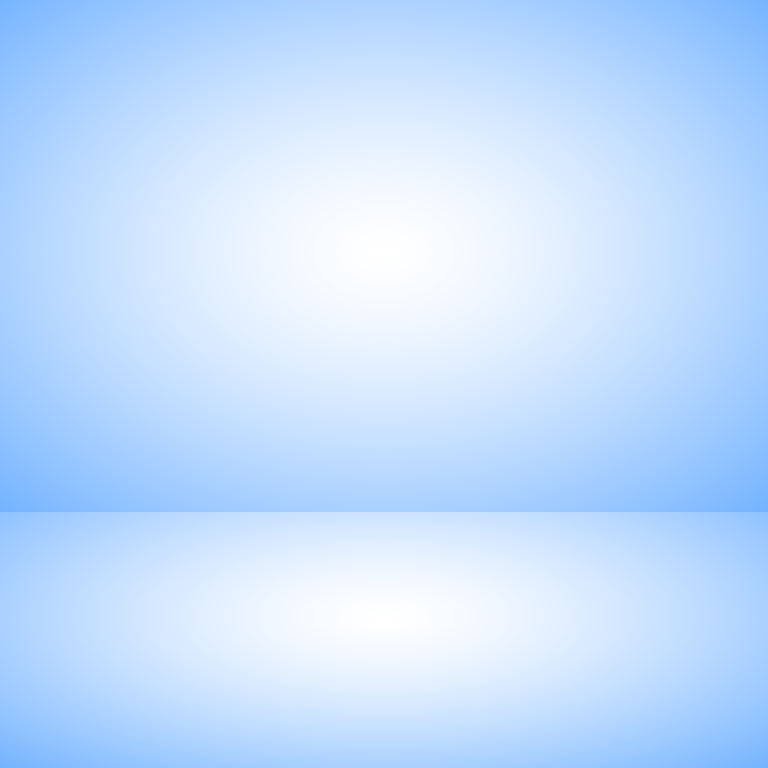
Write a WebGL 1 fragment shader that draws this background.

```glsl
precision highp float;
// Draws an empty pale blue studio: a wall and a floor, each lit by a soft oval glow.

uniform vec2 u_resolution;

// Positions and radii are fractions of the canvas.
const float HORIZON = 0.33333;
const vec2 WALL_CENTER = vec2(0.5, 0.672);
const vec2 WALL_RADIUS = vec2(0.5, 0.3333);
const vec2 FLOOR_CENTER = vec2(0.5, 0.197);
const vec2 FLOOR_RADIUS = vec2(0.5, 0.195);

const vec3 GLOW_COLOR = vec3(1.0);
const vec3 RIM_COLOR = vec3(0.665, 0.818, 1.0); // reached at one radius
const float FALLOFF = 1.4;

// Oval glow that keeps deepening past its rim, into the corners.
vec3 ovalGlow(vec2 uv, vec2 center, vec2 radius) {
    float reach = length((uv - center) / radius);
    return mix(GLOW_COLOR, RIM_COLOR, pow(reach, FALLOFF));
}

void main() {
    vec2 uv = gl_FragCoord.xy / u_resolution;

    vec3 wall = ovalGlow(uv, WALL_CENTER, WALL_RADIUS);
    vec3 ground = ovalGlow(uv, FLOOR_CENTER, FLOOR_RADIUS);

    // Smooth the horizon over one pixel.
    float wallCover = clamp((uv.y - HORIZON) * u_resolution.y + 0.5, 0.0, 1.0);
    gl_FragColor = vec4(mix(ground, wall, wallCover), 1.0);
}
```
